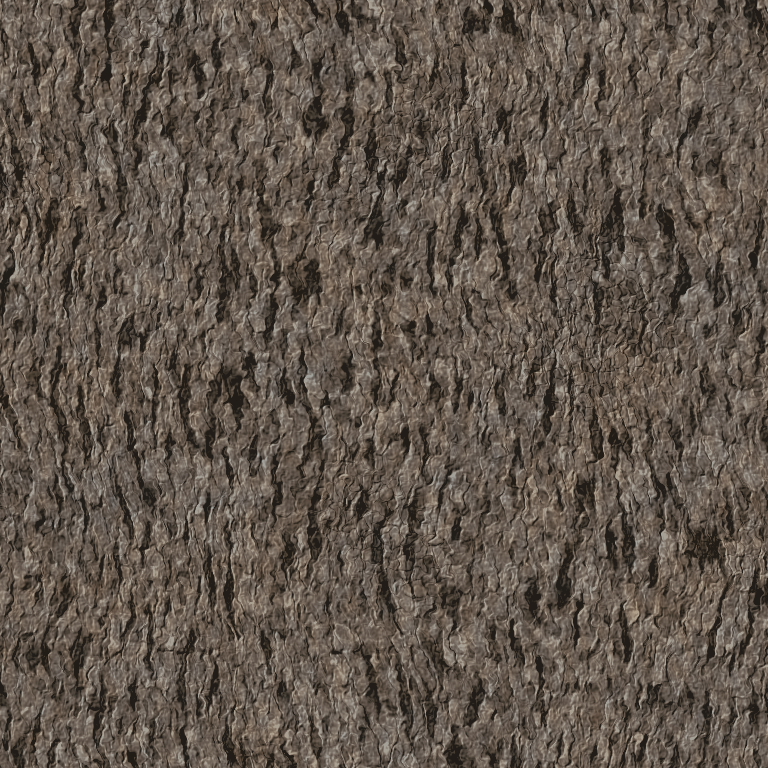
Reproduce this texture procedurally as a Shadertoy shader.

```glsl
// Weathered tree bark: small rough vertical flakes split by narrow dark crevices.

vec2 hash22(vec2 cell) {
    vec3 h = fract(cell.xyx * vec3(0.1031, 0.1030, 0.0973));
    h += dot(h, h.yzx + 33.33);
    return fract((h.xx + h.yz) * h.zy);
}

float cornerSlope(vec2 cell, vec2 corner, vec2 f) {
    return dot(hash22(cell + corner) * 2.0 - 1.0, f - corner);
}

// Signed gradient noise, roughly -1 to 1
float noise(vec2 p) {
    vec2 c = floor(p), f = p - c;
    vec2 u = f * f * f * (f * (f * 6.0 - 15.0) + 10.0);
    float low = mix(cornerSlope(c, vec2(0, 0), f), cornerSlope(c, vec2(1, 0), f), u.x);
    float high = mix(cornerSlope(c, vec2(0, 1), f), cornerSlope(c, vec2(1, 1), f), u.x);
    return 1.6 * mix(low, high, u.y);
}

float fbm(vec2 p, int octaves) {
    float sum = 0.0, gain = 0.6;
    for (int i = 0; i < octaves; i++) {
        sum += gain * noise(p);
        p = p * 1.93 + vec2(17.3, 9.1);
        gain *= 0.8;
    }
    return sum;
}

// Cellular plates: x = distance to the border, y = random value of the plate
vec2 plates(vec2 p) {
    vec2 c = floor(p), f = p - c;
    float nearest = 9.0, second = 9.0, id = 0.0;
    for (int y = -1; y <= 1; y++) {
        for (int x = -1; x <= 1; x++) {
            vec2 offset = vec2(x, y);
            vec2 rnd = hash22(c + offset);
            float d = length(offset + rnd - f);
            if (d < nearest) {
                second = nearest;
                nearest = d;
                id = fract(rnd.x * 7.0 + rnd.y * 13.0);
            } else {
                second = min(second, d);
            }
        }
    }
    return vec2(second - nearest, id);
}

// Lens-shaped hollows where stretched noise falls below a level
float crevice(vec2 p, float level, float softness) {
    return 1.0 - smoothstep(level - softness, level, noise(p));
}

// Leans the vertical grain gently and frays its edges
vec2 bendGrain(vec2 p) {
    float sweep = 0.038 * noise(p * vec2(2.6, 3.2) + 5.7);
    float wave = 0.009 * noise(p * vec2(10.0, 11.0) + 31.4);
    float ragged = 0.0045 * noise(p * vec2(42.0, 38.0) + 71.9);
    vec2 fray = vec2(noise(p * 105.0 + 12.6), noise(p * 90.0 + 47.2));
    return p + vec2(sweep + wave + ragged, -ragged) + fray * vec2(0.0034, 0.0055);
}

float barkHeight(vec2 p) {
    vec2 q = bendGrain(p);
    float region = noise(p * 5.0 + 43.0);

    // Narrow flakes and the cracks between them, broken up along their length
    vec2 plate = plates(q * vec2(54.0, 21.0));
    float open = smoothstep(-0.35, 0.25, noise(q * vec2(45.0, 30.0) + 95.0));
    float crack = open * (1.0 - smoothstep(0.0, 0.17, plate.x));
    float flakeStep = (plate.y - 0.5) * smoothstep(0.0, 0.12, plate.x);

    // Deep crevices and finer splits
    float deep = crevice(q * vec2(64.0, 14.5) + 3.3, -0.15 + 0.10 * region, 0.28);
    float split = crevice(q * vec2(125.0, 43.0) + 57.0, -0.16, 0.26);

    // A few crazed patches with short cracks in every direction
    float patchMask = smoothstep(0.1, 0.6, noise(p * 4.5 + 88.0));
    float crazing = 1.0 - smoothstep(0.0, 0.18, plates(q * vec2(85.0, 62.0)).x);

    // Pale scales and a grainy surface
    float scale = smoothstep(0.2, 0.5, noise(q * vec2(78.0, 40.0) + 21.0));
    float rough = fbm(q * vec2(98.0, 62.0) + 7.0, 3);
    float grain = noise(p * vec2(250.0, 215.0) + 33.0);

    return 0.24 * flakeStep + 0.36 * rough + 0.15 * grain + 0.15 * scale
         - 0.28 * crack - 0.46 * deep - 0.27 * split - 0.22 * patchMask * crazing;
}

vec3 barkColour(float tone) {
    const vec3 shades[6] = vec3[6](
        vec3(0.13, 0.11, 0.09), vec3(0.25, 0.22, 0.18), vec3(0.35, 0.30, 0.26),
        vec3(0.43, 0.38, 0.34), vec3(0.53, 0.48, 0.43), vec3(0.66, 0.63, 0.58));
    float s = clamp(tone, 0.0, 1.0) * 5.0;
    int i = min(int(s), 4);
    return mix(shades[i], shades[i + 1], s - float(i));
}

void mainImage(out vec4 fragColor, in vec2 fragCoord) {
    vec2 p = fragCoord / min(iResolution.x, iResolution.y);
    const vec2 towardLight = vec2(-0.0018, 0.0014);

    // Hollows are dark; slopes facing the light are bright
    float h = barkHeight(p);
    float relief = h - barkHeight(p + towardLight);
    float tone = 0.61 + h + 0.6 * relief;
    vec3 colour = barkColour(tone);

    // Warm brown and cool grey stains
    float stain = 0.5 * noise(p * 7.0 + 19.0) + 0.7 * noise(p * vec2(60.0, 36.0) + 64.0);
    colour *= 1.0 + 0.06 * stain * vec3(1.0, 0.0, -1.2);

    fragColor = vec4(colour, 1.0);
}
```
